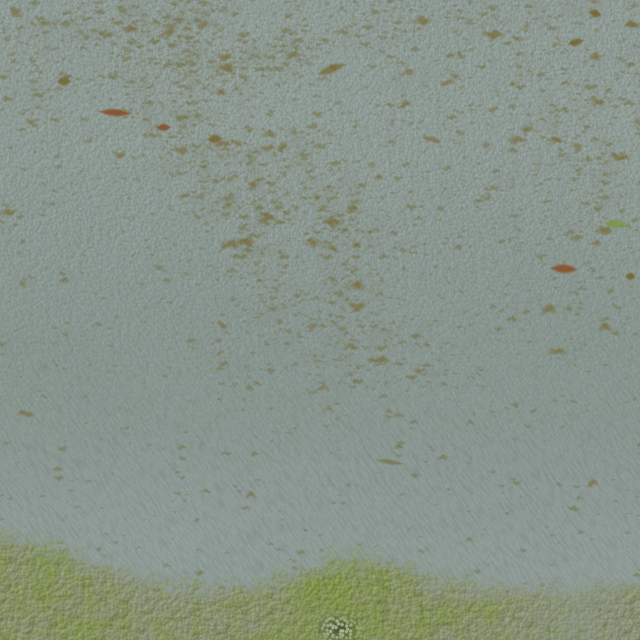
This texture is drawn by a three.js fragment shader. Its source:

```glsl
varying vec2 vUv;

const vec3 WATER_HIGH = vec3(0.555, 0.605, 0.583);
const vec3 WATER_MID = vec3(0.530, 0.582, 0.560);
const vec3 WATER_LOW = vec3(0.548, 0.600, 0.582);
const vec3 HAZE = vec3(0.49, 0.52, 0.45);
const vec3 SILT = vec3(0.54, 0.56, 0.46);
const vec3 MOSS = vec3(0.50, 0.57, 0.29);
const vec3 SOIL = vec3(0.40, 0.43, 0.25);
const vec3 DEBRIS = vec3(0.45, 0.44, 0.28);
const vec3 BROWN_LEAF = vec3(0.45, 0.38, 0.16);
const vec3 RED_LEAF = vec3(0.52, 0.30, 0.14);
const vec3 GREEN_LEAF = vec3(0.47, 0.58, 0.25);
const float RIPPLE_GAIN = 0.105;
const float STREAK_GAIN = 0.055;
const float RELIEF_GAIN = 0.17;

vec2 hash2(vec2 p) {
  vec3 q = fract(p.xyx * vec3(0.1031, 0.1030, 0.0973));
  q += dot(q, q.yzx + 33.33);
  return fract((q.xx + q.yz) * q.zy);
}

// Distance to the nearest jittered cell point
float cellular(vec2 p) {
  vec2 cell = floor(p);
  float nearest = 2.0;
  for (int j = -1; j <= 1; j++)
    for (int i = -1; i <= 1; i++) {
      vec2 c = cell + vec2(float(i), float(j));
      nearest = min(nearest, length(c + hash2(c) - p));
    }
  return nearest;
}

// Slope of the cellular field, as if lit from the upper left
float relief(vec2 p) {
  return cellular(p + vec2(-0.18, 0.18)) - cellular(p + vec2(0.18, -0.18));
}

// Layered, warped sines, about -1 to 1
float waves(vec2 p) {
  float sum = 0.0, gain = 0.55;
  for (int i = 0; i < 4; i++) {
    p = mat2(0.8, 0.6, -0.6, 0.8) * p * 1.7;
    p += 0.9 * sin(p.yx * 1.1 + float(i));
    sum += gain * sin(p.x) * sin(p.y);
    gain *= 0.6;
  }
  return sum;
}

float bump(float x, float centre, float width) {
  float t = (x - centre) / width;
  return exp(-t * t);
}

float debrisDensity(vec2 p) {
  float top = smoothstep(0.50, 0.9, p.y) * (0.75 + 0.25 * bump(p.x, 0.35, 0.3));
  float plume = bump(p.x, 0.38 + 0.45 * (0.8 - p.y), 0.14) * smoothstep(0.35, 0.43, p.y);
  float knot = bump(p.x, 0.54, 0.07) * bump(p.y, 0.45, 0.07);
  float right = bump(p.x, 0.87, 0.13) * bump(p.y, 0.66, 0.16);
  float patches = clamp(0.65 + 0.9 * waves(p * 9.0), 0.2, 1.4);
  return 0.05 + (0.36 * top + 0.52 * plume + 0.25 * right) * patches + 0.4 * knot;
}

// Soft flattened flecks, one at most per grid cell
float flecks(vec2 p, float count, float chance) {
  vec2 grid = vec2(0.75, 1.15) * count;
  vec2 q = p * grid + 0.10 * sin(p.yx * count * 7.0 + 2.0 * sin(p * count * 2.3));
  vec2 cell = floor(q);
  float mask = 0.0;
  for (int j = -1; j <= 1; j++)
    for (int i = -1; i <= 1; i++) {
      vec2 c = cell + vec2(float(i), float(j));
      vec2 spot = c + hash2(c + count);
      vec2 dice = hash2(c + 2.7 * count);
      float present = step(dice.x, chance * debrisDensity(spot / grid));
      vec2 radius = mix(vec2(0.22, 0.20), vec2(0.46, 0.36), dice.y * dice.y);
      float d = length((q - spot) / radius);
      mask = max(mask, present * smoothstep(1.45, 0.3, d) * (0.45 + 0.55 * dice.y));
    }
  return mask;
}

float leaf(vec2 p, vec2 centre, vec2 size, float tilt) {
  vec2 q = p - centre;
  q.y -= tilt * q.x;
  q /= size;
  return smoothstep(1.4, 0.4, abs(q.y) + q.x * q.x);
}

void main() {
  vec2 p = vUv;

  // Water tone, fine ripples above and slanted streaks below
  vec3 col = mix(WATER_MID, WATER_HIGH, smoothstep(0.45, 0.85, p.y));
  col = mix(col, WATER_LOW, smoothstep(0.38, 0.14, p.y));
  col += 0.006 * waves(p * vec2(3.0, 4.0));
  float calm = smoothstep(0.75, 0.2, p.y);
  vec2 slant = mat2(0.82, -0.57, 0.57, 0.82) * p;
  vec2 drift = p + 0.003 * sin(p.yx * 41.0);
  float ripple = 0.6 * relief(drift * vec2(235.0, 165.0)) + 0.4 * relief(slant * vec2(150.0, 90.0));
  col += RIPPLE_GAIN * mix(1.0, 0.25, calm) * ripple;
  col += STREAK_GAIN * calm * (0.45 - cellular(slant * vec2(260.0, 45.0)));

  // Floating debris, from dust to larger scraps
  float haze = debrisDensity(p) * smoothstep(-0.2, 0.8, waves(p * 34.0));
  col = mix(col, HAZE, clamp(0.55 * haze, 0.0, 0.4));
  col = mix(col, DEBRIS, 0.45 * flecks(p, 125.0, 1.1));
  col = mix(col, DEBRIS, 0.62 * flecks(p, 74.0, 0.95));
  col = mix(col, BROWN_LEAF, 0.62 * flecks(p, 46.0, 0.32));

  // Single leaves
  float brown = leaf(p, vec2(0.335, 0.783), vec2(0.011, 0.007), 0.1);
  brown = max(brown, leaf(p, vec2(0.900, 0.934), vec2(0.012, 0.006), 0.2));
  brown = max(brown, leaf(p, vec2(0.930, 0.979), vec2(0.010, 0.006), -0.2));
  brown = max(brown, 0.8 * leaf(p, vec2(0.518, 0.892), vec2(0.022, 0.007), 0.35));
  brown = max(brown, leaf(p, vec2(0.100, 0.873), vec2(0.011, 0.007), 0.0));
  brown = max(brown, leaf(p, vec2(0.985, 0.568), vec2(0.008, 0.006), 0.0));
  brown = max(brown, 0.6 * leaf(p, vec2(0.610, 0.278), vec2(0.022, 0.004), -0.15));
  col = mix(col, BROWN_LEAF, 0.8 * brown);
  float red = leaf(p, vec2(0.180, 0.824), vec2(0.025, 0.006), -0.06);
  red = max(red, leaf(p, vec2(0.881, 0.580), vec2(0.021, 0.007), -0.05));
  red = max(red, leaf(p, vec2(0.256, 0.801), vec2(0.010, 0.006), 0.0));
  col = mix(col, RED_LEAF, 0.85 * red);
  col = mix(col, GREEN_LEAF, 0.75 * leaf(p, vec2(0.963, 0.650), vec2(0.019, 0.007), -0.05));

  // Mossy bank fading into the water along a ragged edge
  float clump = cellular(p * vec2(62.0, 84.0) + 0.5 * waves(p * 40.0));
  float edge = 0.084 + 0.080 * bump(p.x, 0.0, 0.17) + 0.045 * bump(p.x, 0.56, 0.12);
  edge += 0.010 * waves(p * 38.0) + 0.030 * (0.45 - clump);
  float bank = smoothstep(-0.018, 0.032, edge - p.y);
  float lush = bump(p.x, 0.54, 0.12) + 0.5 * bump(p.x, 0.03, 0.16) - 0.4 * bump(p.x, 0.9, 0.09);
  float tufts = 0.35 * waves(p * 14.0 + 4.0) + 0.45 * waves(p * 46.0);
  float growth = smoothstep(-0.4, 1.0, 0.6 * lush + tufts);
  vec3 ground = mix(SILT, MOSS, growth);
  ground = mix(ground, SOIL, 0.35 * smoothstep(0.45, 0.85, clump));
  ground += RELIEF_GAIN * (0.45 * relief(p * 95.0) + 0.55 * relief(p * 180.0));
  col = mix(col, ground, bank * mix(0.95, 0.6, bump(p.x, 0.9, 0.05)));

  // Pale grit between dark gaps
  float grit = cellular(p * 150.0);
  float patchMask = bump(p.x, 0.53, 0.028) * bump(p.y, 0.018, 0.018);
  vec3 stones = mix(vec3(0.74, 0.75, 0.71), vec3(0.25, 0.29, 0.20), smoothstep(0.2, 0.6, grit));
  col = mix(col, stones, 0.75 * patchMask);

  gl_FragColor = vec4(clamp(col, 0.0, 1.0), 1.0);
}
```
